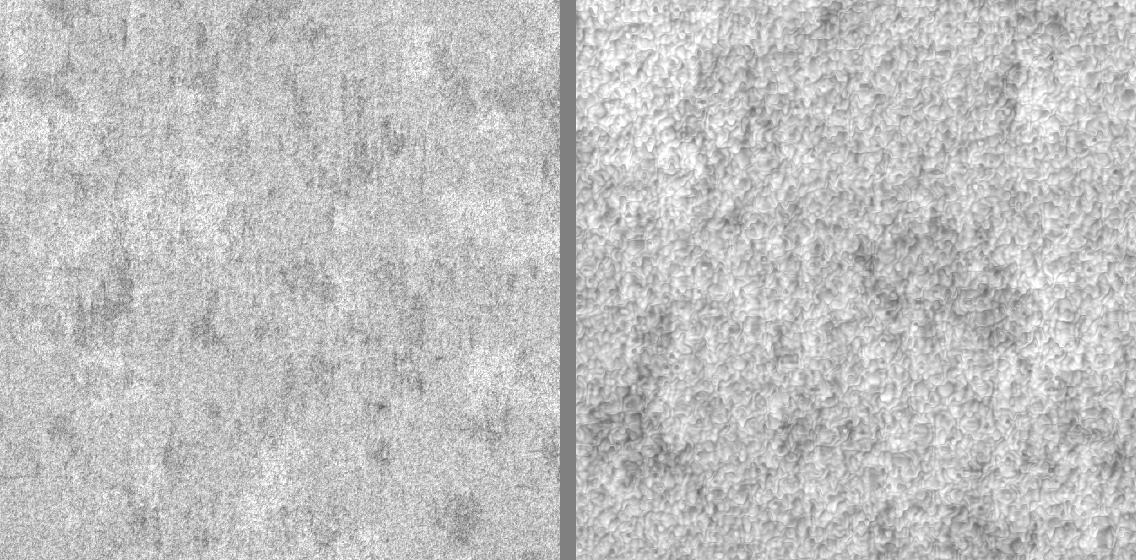
Left: the whole. Right: its middle third, enlarged.
Write a Shadertoy shader that draws this texture.

```glsl
// Worn grey plaster: ragged, blocky pale and dark patches, woven streaks,
// thin horizontal creases and a few pits, under a fine side-lit grain.
// Warped cellular noise makes the grain; layered noise makes the patches.

const float BASE_TONE = 0.761;
const float PALE_GAIN = 0.075;
const float STAIN_GAIN = 0.105;
const float CLOUD_GAIN = 0.08;
const float STREAK_GAIN = 0.09;
const float CREASE_GAIN = 0.15;
const float PIT_GAIN = 0.35;
const float GRAIN_DOME = 0.13;
const float GRAIN_RELIEF = 0.13;
const float SPECKLE_GAIN = 0.19;
const float CLUMP_GAIN = 0.10;
const float GRAIN_CELLS = 270.0;
const float SPECKLE_CELLS = 310.0;
const float CLUMP_CELLS = 140.0;
const float GRAIN_WARP = 1.6;
const float ROUGHNESS = 0.72;
const vec2 PALE_SCALE = vec2(8.0, 6.5);
const vec2 STAIN_SCALE = vec2(19.0, 12.0);
const vec2 LIGHT_OFFSET = vec2(-0.45, 0.5);
const int CREASES = 16;
const int PITS = 2;

vec2 hash2(vec2 p) {
    vec3 q = fract(p.xyx * vec3(0.1031, 0.1030, 0.0973));
    q += dot(q, q.yzx + 33.33);
    return fract((q.xx + q.yz) * q.zy);
}

// Value noise with flattened cells, so that patches look blocky
float valueNoise(vec2 p) {
    vec2 cell = floor(p);
    vec2 f = smoothstep(0.15, 0.85, fract(p));
    float low = mix(hash2(cell).x, hash2(cell + vec2(1, 0)).x, f.x);
    float high = mix(hash2(cell + vec2(0, 1)).x, hash2(cell + vec2(1, 1)).x, f.x);
    return mix(low, high, f.y);
}

// Six slowly fading octaves give ragged edges; result is 0..1
float raggedNoise(vec2 p) {
    float sum = 0.0;
    float total = 0.0;
    float weight = 1.0;
    for (int i = 0; i < 6; i++) {
        sum += weight * valueNoise(p);
        total += weight;
        p = p * 2.03 + 17.7;
        weight *= ROUGHNESS;
    }
    return sum / total;
}

// Distance to the nearest scattered point
float cellular(vec2 p) {
    vec2 cell = floor(p);
    float nearest = 4.0;
    for (int y = -1; y <= 1; y++) {
        for (int x = -1; x <= 1; x++) {
            vec2 neighbour = cell + vec2(x, y);
            vec2 d = neighbour + hash2(neighbour) - p;
            nearest = min(nearest, dot(d, d));
        }
    }
    return sqrt(nearest);
}

// Side-lit grains of uneven size, broken up by speckles and clumps
float plasterGrain(vec2 uv) {
    float speckle = valueNoise(uv * SPECKLE_CELLS + 7.0) - 0.5;
    float clump = valueNoise(uv * CLUMP_CELLS + 23.0) - 0.5;
    vec2 p = uv * GRAIN_CELLS + 40.0 + GRAIN_WARP * vec2(clump, speckle);
    float here = cellular(p);
    float away = cellular(p - LIGHT_OFFSET);
    float relief = GRAIN_DOME * (0.45 - here) + GRAIN_RELIEF * (away - here);
    return relief + SPECKLE_GAIN * speckle + CLUMP_GAIN * clump;
}

// Vertical and horizontal threads, strongest in scattered zones
float wovenStreaks(vec2 uv) {
    float vertical = valueNoise(uv * vec2(170.0, 26.0) + 5.0) - 0.5;
    float horizontal = valueNoise(uv * vec2(22.0, 150.0) + 61.0) - 0.5;
    float zone = smoothstep(0.4, 0.6, raggedNoise(uv * vec2(6.0, 4.0) + 83.0));
    return mix(0.3, 1.2, zone) * (vertical + 0.5 * horizontal);
}

float creaseMask(vec2 uv) {
    float mask = 0.0;
    float wobble = 0.012 * (raggedNoise(uv * vec2(12.0, 9.0) + 9.0) - 0.5);
    float broken = smoothstep(0.2, 0.6, valueNoise(uv * vec2(45.0, 60.0)));
    for (int i = 0; i < CREASES; i++) {
        vec2 centre = hash2(vec2(i, 71));
        vec2 shape = hash2(vec2(i, 113));
        vec2 d = uv - centre;
        d.y += wobble + d.x * (shape.y - 0.5) * 0.15;
        d /= vec2(mix(0.03, 0.09, shape.x), 0.0028);
        mask = max(mask, exp(-dot(d, d)) * mix(0.4, 1.0, shape.y));
    }
    return mask * broken;
}

float pitMask(vec2 uv) {
    float mask = 0.0;
    for (int i = 0; i < PITS; i++) {
        vec2 d = uv - mix(vec2(0.1), vec2(0.9), hash2(vec2(i, 29)));
        d /= vec2(0.007, 0.004);
        mask = max(mask, exp(-dot(d, d)));
    }
    return mask;
}

void mainImage(out vec4 fragColor, in vec2 fragCoord) {
    vec2 uv = fragCoord / min(iResolution.x, iResolution.y);

    // Broad tones, their edges frayed along the threads
    float streaks = wovenStreaks(uv);
    float cloud = raggedNoise(uv * vec2(3.5, 4.5) + 31.0) - 0.5;
    float pale = raggedNoise(uv * PALE_SCALE + 3.0) + 0.05 * streaks;
    float stain = raggedNoise(uv * STAIN_SCALE + 51.0) - 0.08 * streaks;
    pale = smoothstep(0.54, 0.65, pale);
    stain = smoothstep(0.56, 0.69, stain);
    float tone = BASE_TONE + CLOUD_GAIN * cloud + PALE_GAIN * pale - STAIN_GAIN * stain;

    // Surface marks and grain
    tone += STREAK_GAIN * streaks * (1.0 - 0.6 * pale);
    tone -= CREASE_GAIN * creaseMask(uv) + PIT_GAIN * pitMask(uv);
    tone += plasterGrain(uv) * (1.0 + 0.15 * pale);

    fragColor = vec4(vec3(clamp(tone, 0.0, 1.0)), 1.0);
}
```
